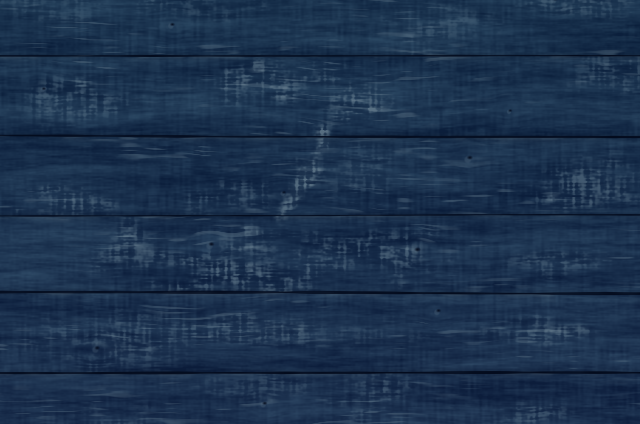
A WebGL 2 fragment shader for this texture:

```glsl
#version 300 es
precision highp float;
// Weathered navy planks: horizontal boards parted by thin dark seams.
// Stretched value noise makes the grain, crossed noise makes the saw marks,
// and hashed ellipses place the worn paint and the small knots on each board.

uniform vec2 u_resolution;
out vec4 outColor;

const vec3 DEEP_BLUE = vec3(0.068, 0.148, 0.262);
const vec3 PALE_BLUE = vec3(0.148, 0.250, 0.360);
const vec3 WORN_BLUE = vec3(0.370, 0.460, 0.530);
const vec3 SEAM_DARK = vec3(0.010, 0.040, 0.110);
const float BOARD_PITCH = 0.186;     // board height, canvas height = 1
const float FIRST_SEAM = 0.1216;
const float SEAM_THIN = 0.0014;      // half widths
const float SEAM_WIDE = 0.0032;
const float SEAM_BEND = 0.007;
const float BOARD_LENGTH = 1.506;
const int WORN_PER_BOARD = 4;
const int KNOTS_PER_BOARD = 2;
const float WEAR = 0.72;
const float FIGURE = 1.35;           // strength of each grain layer
const float STREAK = 0.95;
const float FIBRE = 0.42;
const float COMB = 0.32;
const vec2 SCUFF_LOW = vec2(0.665, 0.495);
const vec2 SCUFF_HIGH = vec2(0.765, 0.665);

float hash(vec2 p) {
  uvec2 q = uvec2(ivec2(floor(p))) * uvec2(1597334673u, 3812015801u);
  uint n = (q.x ^ q.y) * 1597334673u;
  n = (n ^ (n >> 15)) * 2246822519u;
  n ^= n >> 13;
  return float(n >> 8) / 16777216.0;
}

float noise(vec2 p) {
  vec2 i = floor(p), f = fract(p);
  f = f * f * (3.0 - 2.0 * f);
  float low = mix(hash(i), hash(i + vec2(1, 0)), f.x);
  float high = mix(hash(i + vec2(0, 1)), hash(i + vec2(1, 1)), f.x);
  return mix(low, high, f.y);
}

float fbm(vec2 p) {
  float sum = 0.0, amp = 0.5;
  for (int i = 0; i < 4; i++) {
    sum += amp * noise(p);
    p = p * 2.03 + 17.3;
    amp *= 0.5;
  }
  return sum / 0.9375;
}

// Soft ellipses with ragged rims, spread along one board
float wornMask(vec2 p, float board, float ragged) {
  float mask = 0.0;
  for (int j = 0; j < WORN_PER_BOARD; j++) {
    vec2 id = vec2(float(j) + 11.0, board * 5.0 + 40.0);
    float x = (float(j) + hash(id)) / float(WORN_PER_BOARD) * BOARD_LENGTH;
    float y = FIRST_SEAM + (board + mix(0.1, 0.9, hash(id + 31.0))) * BOARD_PITCH;
    vec2 size = mix(vec2(0.08, 0.03), vec2(0.20, 0.075),
                    vec2(hash(id + 57.0), hash(id + 83.0)));
    float d = length((p - vec2(x, y)) / size) + (ragged - 0.5) * 2.0;
    mask = max(mask, (1.0 - smoothstep(0.2, 1.2, d)) * mix(0.35, 1.0, hash(id + 97.0)));
  }
  return mask;
}

// x: dark core, y: pale rim on one side, z: bend of the nearby grain
vec3 knots(vec2 p, float board, float px) {
  vec3 k = vec3(0);
  for (int j = 0; j < KNOTS_PER_BOARD; j++) {
    vec2 id = vec2(float(j) + 201.0, board * 3.0 + 70.0);
    float x = (float(j) + hash(id)) / float(KNOTS_PER_BOARD) * BOARD_LENGTH;
    float y = FIRST_SEAM + (board + mix(0.2, 0.8, hash(id + 19.0))) * BOARD_PITCH;
    float r = mix(0.003, 0.0055, hash(id + 37.0));
    vec2 d = p - vec2(x, y);
    float core = length(d * vec2(0.8, 1.1));
    k.x = max(k.x, 1.0 - smoothstep(r * 0.5 - px, r + px, core));
    k.y = max(k.y, 1.0 - smoothstep(r, r * 2.2, length(d + vec2(r, r))));
    k.z += d.y * exp(-dot(d, d) / 0.0012);
  }
  return k;
}

void main() {
  vec2 p = gl_FragCoord.xy / u_resolution.y;
  float px = 1.0 / u_resolution.y;

  // Boards and their slightly bowed seams
  float row = (p.y - FIRST_SEAM) / BOARD_PITCH;
  float seamId = round(row);
  float bend = (noise(vec2(p.x * 1.6, seamId * 7.0 + 50.0)) - 0.5) * SEAM_BEND;
  float fromSeam = (row - seamId) * BOARD_PITCH + bend;
  float board = fromSeam < 0.0 ? seamId - 1.0 : seamId;
  vec2 g = p + vec2(board * 3.7 + 30.0, board * 1.3 + 20.0);

  // Grain: broad figure, streaks, fine fibres and cross saw marks
  vec3 knot = knots(p, board, px);
  g.y -= knot.z * 0.4;
  float warp = (fbm(g * vec2(2.5, 7.0)) - 0.5) * 0.05;
  float figure = fbm(vec2(g.x * 2.4, (g.y + warp) * 22.0));
  float streak = fbm(vec2(g.x * 9.0, (g.y + warp * 0.5) * 85.0));
  float fibre = noise(vec2(g.x * 38.0, (g.y + warp * 0.3) * 250.0));
  float comb = noise(vec2(g.x * 150.0, g.y * 24.0));
  float speck = noise(g * vec2(170.0, 210.0));
  float sawn = smoothstep(0.3, 0.7, fbm(g * vec2(5.0, 9.0) + 7.0));
  float tone = 0.40 + (figure - 0.5) * FIGURE + (streak - 0.5) * STREAK
             + (fibre - 0.5) * FIBRE + (comb - 0.5) * COMB * (0.4 + sawn)
             + (speck - 0.5) * 0.16;
  vec3 color = mix(DEEP_BLUE, PALE_BLUE, clamp(tone, -0.3, 1.5));
  color += vec3(-0.002, 0.006, 0.001) * (p.y - 0.5) * 2.0;

  // Worn paint: fine crosshatch, stray pale scratches and one slanting scuff
  float ragged = fbm(g * vec2(14.0, 32.0));
  float weave = 0.36 * comb + 0.30 * fibre + 0.18 * streak + 0.16 * speck;
  float hatch = smoothstep(0.42, 0.74, weave);
  float worn = wornMask(p, board, ragged) * hatch;
  float scratch = smoothstep(0.68, 0.92, noise(vec2(g.x * 17.0, (g.y + warp) * 190.0)));
  worn += scratch * smoothstep(0.46, 0.70, fbm(g * vec2(4.0, 15.0) + 3.0)) * 0.55;
  vec2 axis = SCUFF_HIGH - SCUFF_LOW;
  float along = clamp(dot(p - SCUFF_LOW, axis) / dot(axis, axis), 0.0, 1.0);
  float scuff = length(p - SCUFF_LOW - axis * along) + (ragged - 0.5) * 0.05;
  worn += (1.0 - smoothstep(0.006, 0.026, scuff)) * (0.15 + 0.95 * hatch);
  color = mix(color, WORN_BLUE, clamp(worn * WEAR, 0.0, 0.9));

  // Knots, worn lips and seams
  color = mix(color, WORN_BLUE, knot.y * 0.25);
  color = mix(color, SEAM_DARK, knot.x * 0.9);
  float halfWidth = mix(SEAM_THIN, SEAM_WIDE, hash(vec2(seamId + 60.0, 8.0)))
                  * mix(0.6, 1.3, noise(vec2(p.x * 12.0, seamId + 90.0)));
  float lip = exp(-max(-fromSeam - halfWidth, 0.0) / 0.005) * step(fromSeam, 0.0);
  color = mix(color, WORN_BLUE, lip * 0.40 * smoothstep(0.35, 0.7, ragged));
  color *= 1.0 - 0.15 * exp(-abs(fromSeam) / 0.005);
  float seam = 1.0 - smoothstep(halfWidth - px * 0.6, halfWidth + px * 0.6, abs(fromSeam));
  float gap = mix(0.75, 1.0, noise(vec2(p.x * 25.0, seamId + 120.0)));
  color = mix(color, SEAM_DARK, seam * gap);

  outColor = vec4(clamp(color, 0.0, 1.0), 1.0);
}
```
